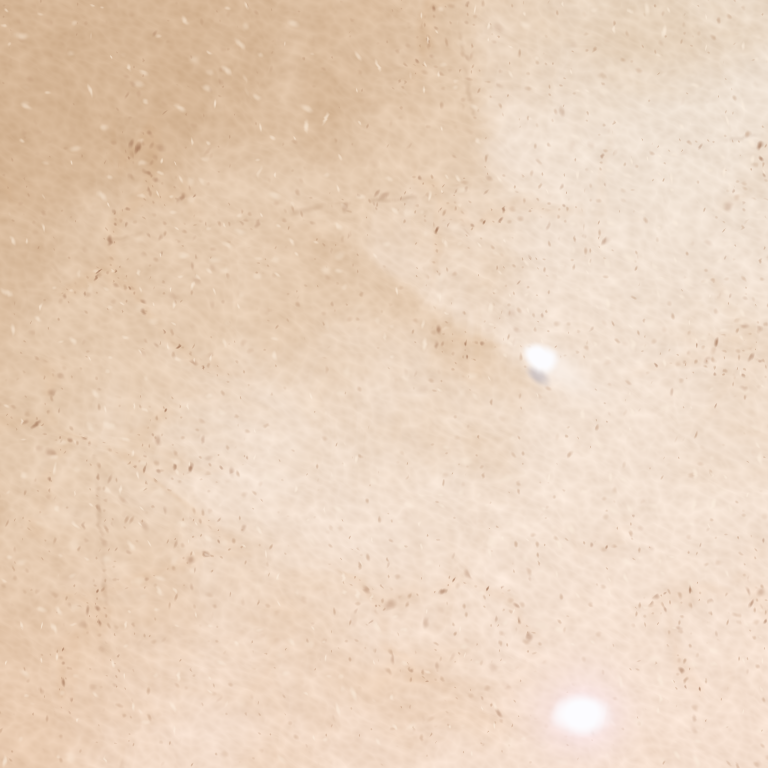
Reproduce this texture procedurally as a WebGL 1 fragment shader.

```glsl
precision highp float;
// Polished cream limestone with soft tan clouds, fine pits, pale flecks and two lamp reflections.
// Warped layered sines tint the slab; cellular noise gives the mottling, the cracks and
// the scattered grains that gather along cracks and tile joints.
uniform vec2 u_resolution;

vec2 hash2(vec2 c) {
  c = vec2(dot(c, vec2(127.1, 311.7)), dot(c, vec2(269.5, 183.3)));
  return fract(sin(c) * 43758.5);
}

mat2 rotation(float angle) {
  float c = cos(angle), s = sin(angle);
  return mat2(c, s, -s, c);
}

// Warped layered sines, roughly -1 to 1
float clouds(vec2 p) {
  float sum = 0.0, weight = 0.5;
  for (int i = 0; i < 5; i++) {
    p = rotation(0.9) * p * 1.75 + 1.7;
    p += 0.7 * sin(p.yx * 1.2 + 0.6);
    sum += weight * sin(p.x) * cos(p.y);
    weight *= 0.62;
  }
  return sum;
}

// Distances to the nearest and second nearest cell points
vec2 cellular(vec2 p) {
  vec2 nearest = vec2(8.0);
  for (int y = -1; y <= 1; y++) {
    for (int x = -1; x <= 1; x++) {
      vec2 cell = floor(p) + vec2(x, y);
      float d = length(cell + hash2(cell) - p);
      nearest = d < nearest.x ? vec2(d, nearest.x) : vec2(nearest.x, min(nearest.y, d));
    }
  }
  return nearest;
}

// Soft stretched grains, one per cell at most; density 0 to 1 sets how many appear
float grains(vec2 p, float density, float angle, float stretch) {
  float cover = 0.0;
  for (int y = -1; y <= 1; y++) {
    for (int x = -1; x <= 1; x++) {
      vec2 cell = floor(p) + vec2(x, y);
      vec2 spot = hash2(cell), kind = hash2(cell + 37.0);
      vec2 d = rotation(angle + 2.4 * (kind.x - 0.5)) * (p - cell - 0.2 - 0.6 * spot);
      d.y *= 1.0 + stretch * kind.x;
      float radius = mix(0.2, 0.55, kind.y * kind.y);
      float shape = 1.0 - smoothstep(radius * 0.1, radius, length(d));
      float chance = fract(7.0 * spot.x + 5.0 * kind.y);
      cover = max(cover, shape * smoothstep(0.0, 0.15, density - chance) * (0.4 + 0.6 * kind.x));
    }
  }
  return cover;
}

float segment(vec2 p, vec2 a, vec2 b) {
  vec2 ab = b - a;
  return length(p - a - ab * clamp(dot(p - a, ab) / dot(ab, ab), 0.0, 1.0));
}

void main() {
  vec2 p = gl_FragCoord.xy / u_resolution;
  float cloud = clouds(p * 2.2);
  float fine = clouds(p * 13.0 + 4.0);
  vec2 q = p + 0.008 * vec2(fine, clouds(p * 9.0));

  // Broad tone: 0 is tan, 1 is pale cream
  vec2 corner = (q - vec2(0.3, 0.97)) * vec2(1.7, 3.0);
  float leftTile = 1.0 - smoothstep(-0.03, 0.03, q.x - 0.6 - 0.2 * (1.0 - q.y));
  float tone = 0.93 - 0.7 * exp(-dot(corner, corner)) * mix(0.3, 1.0, leftTile);
  tone -= 0.52 * exp(-q.x * 6.5);
  tone -= 0.2 * smoothstep(0.0, 0.12, q.y - 0.68 - 0.16 * q.x);
  tone -= 0.2 * smoothstep(0.3, 0.6, q.y) * (1.0 - smoothstep(0.2, 0.6, q.x));

  // Tan wedge with one crisp edge running down to the upper lamp
  vec2 wedge = rotation(0.61) * (q - vec2(0.43, 0.69));
  float edge = 1.0 - smoothstep(-0.015, 0.02, wedge.y);
  tone -= 0.36 * edge * exp(min(wedge.y, 0.0) * 13.0)
        * smoothstep(-0.15, 0.05, wedge.x) * (1.0 - smoothstep(0.18, 0.5, wedge.x));
  tone += 0.2 * cloud + 0.15 * clouds(p * 5.0 + 9.0) + 0.1 * fine;

  vec3 color = mix(vec3(0.84, 0.715, 0.59), vec3(0.905, 0.805, 0.705), smoothstep(-0.25, 0.5, tone));
  color = mix(color, vec3(0.955, 0.887, 0.827), smoothstep(0.4, 0.98, tone));
  color += vec3(0.012, -0.004, -0.006) * (1.0 - smoothstep(0.0, 0.45, p.y));
  color += vec3(-0.014, 0.0, 0.004) * smoothstep(0.5, 0.9, p.x) * smoothstep(0.4, 0.9, p.y);

  // Mottling and diagonal streaks at the scale of the stone grain
  vec2 slant = rotation(0.5) * q;
  float mottle = 0.03 * (cellular(q * 42.0).x - 0.48) + 0.042 * (cellular(slant * vec2(65.0, 100.0)).x - 0.48);
  mottle += 0.02 * clouds(slant * vec2(16.0, 40.0));
  color += mottle * vec3(0.85, 1.0, 1.15);

  // Tile joints and broken cracks
  float joint = segment(q, vec2(0.125, 0.4), vec2(0.16, 0.0));
  joint = min(joint, segment(q, vec2(0.595, 1.0), vec2(0.63, 0.78)));
  joint = min(joint, segment(q, vec2(0.15, 0.69), vec2(0.6, 0.755)));
  joint = min(joint, segment(q, vec2(0.84, 0.79), vec2(1.0, 0.825)));
  vec2 crackCell = cellular(q * 5.0 + 0.5 * cloud + 2.0);
  float patches = smoothstep(-0.05, 0.4, clouds(p * 6.0 + 7.0));
  float crack = (1.0 - smoothstep(0.0, 0.16, crackCell.y - crackCell.x)) * patches;
  float seam = 1.0 - smoothstep(0.0, 0.005, joint);
  color -= vec3(0.045, 0.055, 0.06) * seam * smoothstep(-0.1, 0.5, fine);
  color -= vec3(0.01, 0.02, 0.03) * crack;

  // Brown pits gather on cracks and joints; pale flecks lie everywhere
  float gather = 0.07 + 0.13 * patches + 0.55 * crack + 0.3 * (1.0 - smoothstep(0.0, 0.02, joint));
  float pits = grains(q * 50.0, gather, 1.1, 1.3);
  float specks = grains(q * 82.0 + 11.0, gather + 0.12, 0.9, 1.0);
  float flecks = grains(q * 46.0 + 29.0, 0.32 + 0.15 * patches, 0.6, 1.8);
  color = mix(color, vec3(0.62, 0.44, 0.33), 0.8 * pits * (0.4 + 0.6 * crack));
  color = mix(color, vec3(0.72, 0.56, 0.44), 0.45 * specks);
  color = mix(color, vec3(0.99, 0.935, 0.87), 0.65 * flecks);

  // Lamp reflections: a small slanted one and a round one with a pink halo
  vec2 upper = rotation(0.5) * (q - vec2(0.705, 0.53));
  float shade = length((upper - vec2(0.008, -0.019)) * vec2(1.0, 1.7));
  color = mix(color, vec3(0.69, 0.67, 0.71), 0.6 * (1.0 - smoothstep(0.004, 0.022, shade)));
  float tail = exp(-pow(length((upper - vec2(0.025, 0.0)) * vec2(20.0, 55.0)), 2.0));
  color = mix(color, vec3(0.99, 0.96, 0.94), 0.6 * tail);
  float core = 1.0 - smoothstep(0.01, 0.024, length(upper * vec2(0.85, 1.15)));
  vec2 lower = q - vec2(0.757, 0.07);
  float halo = exp(-dot(lower, lower) * 350.0);
  color = mix(color, vec3(0.985, 0.91, 0.94), 0.8 * halo);
  core = max(core, 1.0 - smoothstep(0.018, 0.042, length(lower * vec2(0.9, 1.2))));
  color = mix(color, vec3(0.99, 0.99, 1.0), core);

  gl_FragColor = vec4(clamp(color, 0.0, 1.0), 1.0);
}
```
